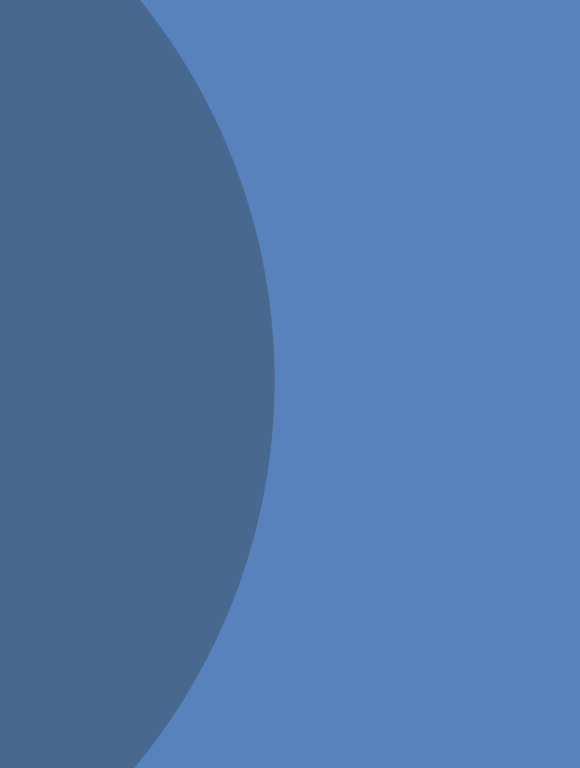
This background is drawn by a WebGL 1 fragment shader. Its source:

```glsl
precision highp float;

uniform vec2 u_resolution;

float circleDistance(vec2 point, vec2 center, float radius) {
    return length(point - center) - radius;
}

void main() {
    // Coordinates in units of the canvas height
    vec2 position = gl_FragCoord.xy / u_resolution.y;
    float pixel = 1.0 / u_resolution.y;

    vec3 skyBlue = vec3(0.34, 0.508, 0.738);
    vec3 slateBlue = vec3(0.282, 0.408, 0.56);

    // Large disc entering from the left
    float disc = circleDistance(position, vec2(-0.4303, 0.5046), 0.7878);
    float coverage = 1.0 - smoothstep(-0.75 * pixel, 0.75 * pixel, disc);

    gl_FragColor = vec4(mix(skyBlue, slateBlue, coverage), 1.0);
}
```
